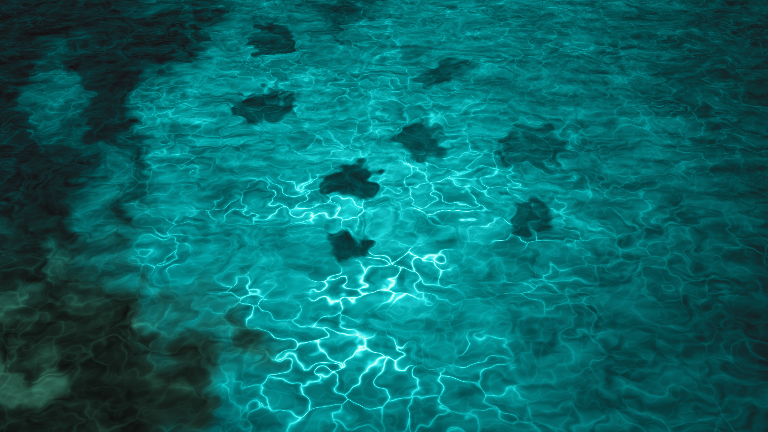
Reproduce this texture procedurally as a WebGL 1 fragment shader.

```glsl
precision highp float;
// Clear turquoise water over a pale bed, seen at a slant: a perspective plane
// carries warped cell-edge caustics, glassy contour ripples and streaky chop,
// lit by a broad pool of light with a dark reef and scattered boulders.
uniform vec2 u_resolution;

vec2 hash2(vec2 p) {
  vec3 q = fract(p.xyx * vec3(0.1031, 0.1030, 0.0973));
  q += dot(q, q.yzx + 33.33);
  return fract((q.xx + q.yz) * q.zy);
}

float noise(vec2 p) {
  vec2 i = floor(p), f = fract(p);
  f = f * f * f * (f * (f * 6.0 - 15.0) + 10.0);
  float low = mix(hash2(i).x, hash2(i + vec2(1.0, 0.0)).x, f.x);
  float high = mix(hash2(i + vec2(0.0, 1.0)).x, hash2(i + 1.0).x, f.x);
  return mix(low, high, f.y);
}

float fbm(vec2 p) {
  float sum = 0.0, amp = 0.54;
  for (int i = 0; i < 4; i++) {
    sum += amp * noise(p);
    p = mat2(1.6, 1.2, -1.2, 1.6) * p + 17.3;
    amp *= 0.5;
  }
  return sum;
}

// Horizontal streaks: noise kept unrotated so it stays stretched sideways
float chop(vec2 p) {
  return 0.55 * noise(p) + 0.3 * noise(p * 2.1 + 5.7) + 0.15 * noise(p * 4.3 + 9.1);
}

// Gap between nearest and second nearest cell point: zero on the cell borders
float cellGap(vec2 p) {
  vec2 cell = floor(p);
  float nearest = 8.0, second = 8.0;
  for (int y = -1; y <= 1; y++) {
    for (int x = -1; x <= 1; x++) {
      vec2 id = cell + vec2(float(x), float(y));
      float d = length(id + 0.1 + 0.8 * hash2(id) - p);
      second = min(second, max(nearest, d));
      nearest = min(nearest, d);
    }
  }
  return second - nearest;
}

// Water surface in cell units, shrinking toward a far horizon
vec2 waterPlane(vec2 p) {
  float w = 1.0 / (2.0 - p.y);
  return 22.0 * vec2((p.x - 0.89) * w, 2.6 * w) + 60.0;
}

// Broad pool of light, falling off faster on the right
float lightPool(vec2 p) {
  vec2 d = p - vec2(0.9, 0.47);
  float side = mix(0.7, 1.6, step(0.0, d.x));
  return 0.82 * exp(-side * d.x * d.x - 1.1 * d.y * d.y) - 0.03;
}

float reefMask(vec2 p) {
  float border = 0.36 + 0.07 * sin(p.y * 9.0 + 0.3) + 0.28 * smoothstep(0.72, 1.0, p.y);
  float ragged = 0.6 * (fbm(p * 5.0 + 3.0) - 0.5);
  return smoothstep(0.1, -0.1, p.x - border + ragged);
}

float boulderMask(vec2 p) {
  float mask = 0.0;
  for (int i = 0; i < 8; i++) {
    float n = float(i);
    vec2 centre = vec2(0.6, 0.38) + vec2(0.8, 0.58) * fract(n * vec2(0.7549, 0.5698) + 0.5);
    vec2 rnd = hash2(vec2(n, 4.0));
    float radius = mix(0.03, 0.06, rnd.x);
    float d = length((p - centre) * vec2(0.75, 1.15)) / radius;
    d += 1.1 * (fbm(p * 16.0 + n) - 0.5);
    mask = max(mask, smoothstep(1.15, 0.8, d) * mix(0.6, 1.0, rnd.y));
  }
  return mask;
}

// Tone 0..1 runs from near black to bright turquoise, above 1 to white glints
vec3 waterColour(float tone) {
  float green = max(0.09 + 0.70 * min(tone, 1.15), 0.03);
  float red = 0.01 + 0.07 * smoothstep(0.3, 0.0, tone) + 0.07 * smoothstep(0.75, 1.0, tone);
  vec3 glint = vec3(0.78, 1.0, 0.97);
  return mix(vec3(red, green, green + 0.008), glint, smoothstep(1.0, 1.65, tone));
}

void main() {
  vec2 p = gl_FragCoord.xy / u_resolution.y;
  p.x += 0.5 * (1.7778 - u_resolution.x / u_resolution.y);
  vec2 plane = waterPlane(p);

  // Refraction bends everything seen through the surface
  vec2 bend = vec2(fbm(plane * 0.6), fbm(plane * 0.6 + 37.0)) - 0.5;
  vec2 fine = vec2(noise(plane * 2.3 + 11.0), noise(plane * 2.3 + 71.0)) - 0.5;
  vec2 bent = plane + 2.0 * bend + 0.45 * fine;
  vec2 seen = p + 0.09 * bend * vec2(1.2, 0.6) + 0.02 * fine;

  // Caustic web, ripple contours and streaks
  float gap = cellGap(bent);
  float smallGap = cellGap(bent * 1.7 + 3.0 * bend.yx + 20.0);
  float strength = smoothstep(0.2, 0.75, noise(plane * 0.7 + 9.0));
  float web = exp(-11.0 * gap) * (0.3 + 0.7 * strength) + 0.4 * exp(-9.0 * smallGap);
  float ripple = sin(17.0 * noise(bent * vec2(0.7, 0.9) + 50.0) + 3.0 * fine.x);
  float streak = chop(plane * vec2(0.9, 1.9) + bend) - 0.5;
  float detail = 0.34 * web - 0.09 + 0.085 * ripple + 0.5 * streak;

  // Light and dark shapes on the bed
  float reef = reefMask(seen);
  float light = lightPool(p) + 0.22 * (fbm(p * 3.5 + 8.0) - 0.5);
  light = mix(light, 0.04 + 0.3 * smoothstep(0.5, 0.75, fbm(seen * 8.0)), 0.88 * reef);
  light -= 0.5 * boulderMask(seen) * light / 0.7;
  float tone = light + detail * (0.3 + 0.9 * max(light, 0.0));

  // Sharp sparkles where the web is strongest in the near water
  float near = smoothstep(0.75, 0.3, p.y) * smoothstep(0.7, 0.2, abs(p.x - 0.85));
  tone += 0.75 * near * strength * exp(-16.0 * gap) * smoothstep(0.45, 0.75, light);

  vec3 colour = waterColour(tone);
  float warmth = 0.75 * reef * smoothstep(0.65, 0.2, p.y);
  colour = mix(colour, colour.g * vec3(0.55, 0.9, 0.68), warmth);
  gl_FragColor = vec4(colour, 1.0);
}
```
